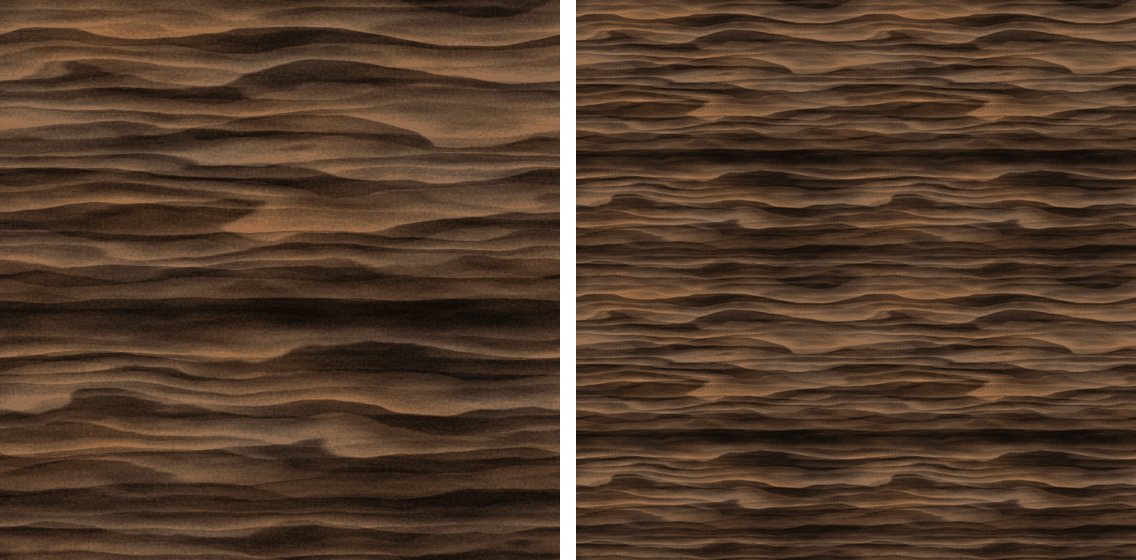
Left, the tile; right, the same tile 2 across and 2 down.
Write a three.js fragment shader that draws this texture.

```glsl
// Tileable weathered brown strata: wavy horizontal ledges with lit faces and dark undersides.
varying vec2 vUv;

const float TAU = 6.2832;
const float EDGE = 0.0028; // softness of ledge edges in canvas units

const vec3 CREVICE = vec3(0.07, 0.05, 0.035);
const vec3 UMBER   = vec3(0.13, 0.09, 0.06);
const vec3 BARK    = vec3(0.22, 0.15, 0.10);
const vec3 EARTH   = vec3(0.30, 0.21, 0.15);
const vec3 CLAY    = vec3(0.38, 0.28, 0.20);
const vec3 TAN     = vec3(0.47, 0.35, 0.25);
const vec3 SAND    = vec3(0.59, 0.425, 0.295);

float hash(vec2 p) {
  vec3 q = fract(p.xyx * 0.1031);
  q += dot(q, q.yzx + 33.33);
  return fract((q.x + q.y) * q.z);
}

// Slope contribution of one lattice corner, wrapped to the period
float corner(vec2 cell, vec2 offset, vec2 period, float seed) {
  float angle = TAU * hash(mod(cell, period) + seed * vec2(17.0, 29.0));
  return dot(vec2(cos(angle), sin(angle)), offset);
}

// Gradient noise that wraps after a whole number of cells
float noise(vec2 uv, vec2 cells, float seed) {
  vec2 p = uv * cells;
  vec2 i = floor(p);
  vec2 f = p - i;
  vec2 s = f * f * f * (f * (f * 6.0 - 15.0) + 10.0);
  vec2 e = vec2(1.0, 0.0);
  float low = mix(corner(i, f, cells, seed), corner(i + e, f - e, cells, seed), s.x);
  float high = mix(corner(i + e.yx, f - e.yx, cells, seed),
                   corner(i + e.xx, f - e.xx, cells, seed), s.x);
  return mix(low, high, s.y);
}

float fbm(vec2 uv, vec2 cells, float gain, float seed) {
  float sum = 0.0;
  float amplitude = 0.5;
  for (int octave = 0; octave < 5; octave++) {
    sum += amplitude * noise(uv, cells, seed + float(octave));
    cells *= 2.0;
    amplitude *= gain;
  }
  return sum;
}

// Stacked ledges: each brightens downward to a lip, then drops into shadow
float ledges(vec2 uv, float count, vec2 cells, float bend, float seed) {
  float depth = fract((1.0 - uv.y) * count + bend * fbm(uv, cells, 0.42, seed));
  float lip = clamp(0.61 + 0.6 * noise(uv, vec2(3.0, count), seed + 7.0), 0.35, 0.82);
  float soft = EDGE * count;
  float start = 0.38;
  float face = mix(start, 0.96, smoothstep(0.0, lip, depth));
  float underside = mix(0.26, 0.04, clamp((depth - lip) / (1.0 - lip), 0.0, 1.0));
  float tone = mix(face, underside, smoothstep(lip - soft, lip + soft, depth));
  return mix(tone, start, smoothstep(1.0 - 1.6 * soft, 1.0, depth));
}

// Broad horizontal shadow, longer above its centre than below
float hollow(float height, float centre) {
  float d = fract(height - centre + 0.5) - 0.5;
  float width = d > 0.0 ? 0.065 : 0.035;
  return exp(-d * d / (width * width));
}

float rampStep(float tone, float index) {
  return clamp(tone * 6.0 - index, 0.0, 1.0);
}

vec3 earthRamp(float tone) {
  vec3 color = mix(CREVICE, UMBER, rampStep(tone, 0.0));
  color = mix(color, BARK, rampStep(tone, 1.0));
  color = mix(color, EARTH, rampStep(tone, 2.0));
  color = mix(color, CLAY, rampStep(tone, 3.0));
  color = mix(color, TAN, rampStep(tone, 4.0));
  return mix(color, SAND, rampStep(tone, 5.0));
}

void main() {
  // Large ledges interleaved with thin layers
  float coarse = ledges(vUv, 12.0, vec2(2.0, 6.0), 1.6, 3.0);
  float thin = ledges(vUv, 28.0, vec2(3.0, 12.0), 2.0, 21.0);
  float mask = smoothstep(-0.3, 0.25, noise(vUv, vec2(2.0, 6.0), 41.0));
  float tone = 0.1 + mix(thin, coarse, mix(0.42, 0.8, mask));

  // Uneven light and two deep recesses
  float sway = 0.04 * fbm(vUv, vec2(2.0, 3.0), 0.5, 47.0);
  float recess = 0.6 * hollow(vUv.y + sway, 0.43) + 0.5 * hollow(vUv.y + sway, 0.1);
  tone *= 1.0 - recess;
  tone += 0.2 * noise(vUv, vec2(2.0, 4.0), 53.0);

  // Fibrous streaks and fine grit
  tone += 0.32 * fbm(vUv, vec2(7.0, 48.0), 0.6, 59.0);
  float grit = noise(vUv, vec2(150.0, 190.0), 67.0) + noise(vUv, vec2(230.0, 250.0), 71.0);
  tone += 0.09 * grit;

  // Patches of warmer and greyer earth
  vec3 color = earthRamp(clamp(tone, 0.0, 1.0));
  float warmth = noise(vUv, vec2(3.0, 9.0), 79.0);
  color *= 1.0 + warmth * vec3(0.1, 0.0, -0.16);
  gl_FragColor = vec4(color, 1.0);
}
```
